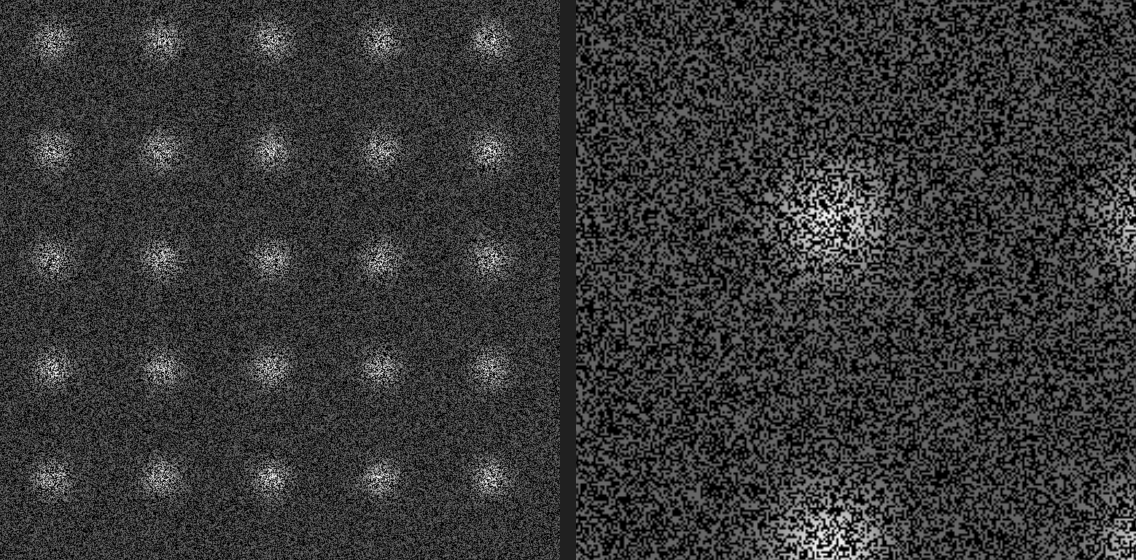
Left: the whole. Right: its middle third, enlarged.
A Shadertoy shader for this pattern:

```glsl
const float GRAINS = 768.0;                      // noise grains along the canvas
const float PERIOD = 0.1953;                     // spacing of the glows
const vec2 FIRST_GLOW = vec2(0.0942, 0.1455);    // centre of the lower left glow
const vec2 LAST_CELL = vec2(4.0);                // five glows each way
const float GLOW_SIGMA = 0.0215;
const float GLOW_GAIN = 0.56;
const float BASE_LEVEL = 0.40;
const float DARK_SHARE = 0.5;                    // share of black grains
const int REACH = 2;                             // filter reach in grains

float hash(vec2 cell) {
    uvec2 q = uvec2(ivec2(cell) + 16) * uvec2(1597u, 3812u);
    uint n = (q.x ^ (q.y + 7919u)) * 2654435769u;
    n = (n ^ (n >> 15)) * 2246822519u;
    n = (n ^ (n >> 13)) * 3266489917u;
    n ^= n >> 16;
    return float(n >> 8) / 16777216.0;
}

// Black or lit grains, averaged by a tent as wide as the pixel footprint
float grainField(vec2 uv) {
    vec2 p = uv * GRAINS;
    vec2 radius = max(GRAINS / iResolution.xy, vec2(1.0));
    vec2 centre = floor(p);
    float sum = 0.0;
    float total = 0.0;
    for (int y = -REACH; y <= REACH; y++) {
        for (int x = -REACH; x <= REACH; x++) {
            vec2 cell = centre + vec2(x, y);
            vec2 tent = max(1.0 - abs(cell + 0.5 - p) / radius, 0.0);
            float weight = tent.x * tent.y;
            sum += weight * step(DARK_SHARE, hash(cell));
            total += weight;
        }
    }
    return sum / total;
}

// Gaussian falloff around the nearest glow centre
float glowGrid(vec2 uv) {
    vec2 p = uv - FIRST_GLOW;
    vec2 cell = clamp(floor(p / PERIOD + 0.5), vec2(0.0), LAST_CELL);
    vec2 d = p - cell * PERIOD;
    return exp(-dot(d, d) / (2.0 * GLOW_SIGMA * GLOW_SIGMA));
}

void mainImage(out vec4 fragColor, in vec2 fragCoord) {
    vec2 uv = fragCoord / iResolution.xy;
    float level = min(BASE_LEVEL + GLOW_GAIN * glowGrid(uv), 1.0);
    fragColor = vec4(vec3(level * grainField(uv)), 1.0);
}
```
